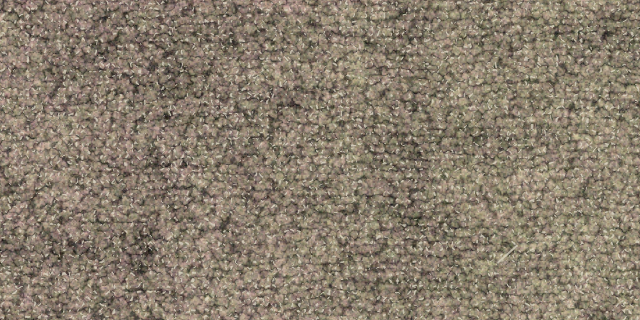
A Shadertoy shader for this texture:

```glsl
// Woven beige upholstery: rows of small rounded yarn loops with glinting fibres.

const vec2 LOOPS = vec2(37.0, 37.0);
const vec3 OLIVE = vec3(1.06, 1.00, 0.82);
const vec3 ROSE = vec3(1.13, 0.97, 0.90);
const vec3 GLINT = vec3(0.88, 0.86, 0.79);

float hash(vec2 p) {
    vec3 q = fract(p.xyx * 0.1031);
    q += dot(q, q.yzx + 33.33);
    return fract((q.x + q.y) * q.z);
}

float noise(vec2 p) {
    vec2 i = floor(p), f = fract(p);
    f = f * f * (3.0 - 2.0 * f);
    float low = mix(hash(i), hash(i + vec2(1, 0)), f.x);
    float high = mix(hash(i + vec2(0, 1)), hash(i + vec2(1, 1)), f.x);
    return mix(low, high, f.y);
}

float segment(vec2 p, vec2 a, vec2 b) {
    vec2 ab = b - a;
    return length(p - a - ab * clamp(dot(p - a, ab) / dot(ab, ab), 0.0, 1.0));
}

// Highest loop at g: x = height, y = vertical offset in the loop, z = loop seed
vec3 yarnLoops(vec2 g, float jitter) {
    vec3 top = vec3(-1.0, 0.0, 0.0);
    for (int j = -1; j <= 1; j++) {
        float row = floor(g.y) + float(j);
        float shift = 0.5 * mod(row, 2.0) + 0.35 * hash(vec2(row, 7.0));
        for (int i = -1; i <= 1; i++) {
            vec2 cell = vec2(floor(g.x - shift) + float(i), row);
            vec2 wobble = vec2(hash(cell + 11.0), hash(cell + 47.0)) - 0.5;
            vec2 centre = cell + vec2(shift, 0.0) + 0.5 + wobble * vec2(jitter, 0.75 * jitter);
            float seed = hash(cell + 83.0);
            vec2 d = (g - centre) / (vec2(0.72, 0.64) * mix(0.86, 1.14, seed));
            float height = 1.0 - dot(d, d);
            if (height > top.x) top = vec3(height, d.y, hash(cell + 211.0));
        }
    }
    return top;
}

// Short shiny fibres, at most one per grid cell
float fibres(vec2 g, float density) {
    vec2 cell = floor(g);
    float angle = 6.2832 * hash(cell + 5.0);
    vec2 along = vec2(cos(angle), sin(angle)) * mix(0.03, 0.22, hash(cell + 29.0));
    vec2 local = fract(g) - 0.5 - 0.25 * (vec2(hash(cell + 61.0), hash(cell + 97.0)) - 0.5);
    float line = 1.0 - smoothstep(0.03, 0.24, segment(local, -along, along));
    return line * step(1.0 - density, hash(cell + 131.0));
}

// Broad light and dark areas, stretched along and across the rows
float wear(vec2 p) {
    float along = noise(p * vec2(2.5, 9.0) + 3.0) - 0.5;
    float across = noise(p * vec2(9.0, 1.5) + 19.0) - 0.5;
    float patches = noise(p * vec2(11.0, 18.0) + 41.0) - 0.5;
    float crease = exp(-pow((p.x - 1.29) / 0.06, 2.0));
    return 0.09 * along + 0.05 * across + 0.07 * patches - 0.03 * crease;
}

vec3 colourGrain(vec2 p, float scale) {
    return vec3(noise(p * scale), noise(p * scale + 37.0), noise(p * scale + 71.0)) - 0.5;
}

void mainImage(out vec4 fragColor, in vec2 fragCoord) {
    vec2 p = fragCoord / iResolution.y;
    float side = smoothstep(0.3, 1.7, p.x);

    // Loops on wavering rows, rounder and cleaner on the right
    vec2 warp = vec2(noise(p * 7.0), noise(p * vec2(5.0, 6.0) + 23.0)) - 0.5;
    vec2 fuzz = vec2(noise(p * 100.0), noise(p * 100.0 + 51.0)) - 0.5;
    vec2 g = p * LOOPS + warp * vec2(1.4, 1.5) + fuzz * mix(0.65, 0.5, side);
    vec3 yarn = yarnLoops(g, mix(0.70, 0.50, side));

    // Shade: soft gaps, lit upper edges, uneven yarn and fine fuzz
    float light = mix(0.335, 0.545, smoothstep(0.05, 0.90, yarn.x));
    light += 0.035 * yarn.y + 0.09 * (yarn.z - 0.5);
    light += wear(p) + 0.04 * (side - 0.5);
    light += 0.17 * (noise(p * 125.0) - 0.5) + 0.17 * (noise(p * 230.0 + 9.0) - 0.5);

    // Hue: rosier on the left and along the top edge, more olive on the right
    float rose = 0.58 - 0.35 * side + 0.9 * (noise(p * 40.0 + 13.0) - 0.5);
    rose += 0.4 * smoothstep(0.95, 1.0, p.y) * (1.0 - side);
    vec3 colour = light * mix(OLIVE, ROSE, clamp(rose, 0.0, 1.0));
    colour += 0.06 * colourGrain(p, 160.0);

    // Glints and one loose thread
    float shine = 0.75 * fibres(p * 52.0 + fuzz * 0.4, 0.34);
    shine = max(shine, 0.60 * fibres(p * 71.0 + 17.3 + fuzz * 0.4, 0.26));
    float thread = segment(p, vec2(1.557, 0.180), vec2(1.615, 0.232));
    shine = max(shine, 0.7 * (1.0 - smoothstep(0.001, 0.005, thread)));
    colour = mix(colour, GLINT, shine);

    fragColor = vec4(clamp(colour, 0.0, 1.0), 1.0);
}
```
